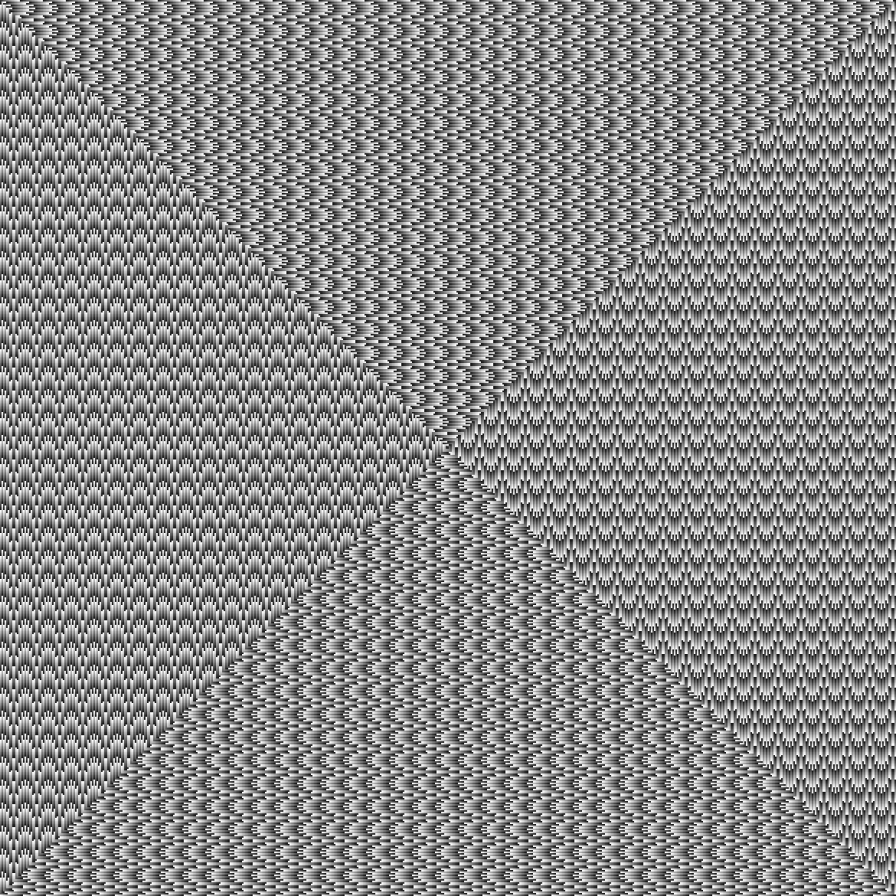
Write a Shadertoy shader that draws this pattern.

```glsl
#define CELLS 585.0
#define PERIOD 15.0
#define DARK 0.08
#define LIGHT 1.0

// Index of a cell along a clockwise square spiral
float spiralIndex(vec2 cell) {
    float ring = max(abs(cell.x), abs(cell.y));
    float base = 4.0 * ring * ring;
    if (cell.y == -ring) return base + 3.0 * ring - cell.x;
    if (cell.x == -ring) return base - 3.0 * ring + cell.y;
    if (cell.y == ring) return base - ring + cell.x;
    return base + ring - cell.y;
}

// Grey ramp that restarts every PERIOD steps of the spiral
float cellShade(vec2 cell) {
    float tone = floor(mod(spiralIndex(cell) + 0.25, PERIOD));
    return mix(DARK, LIGHT, tone / (PERIOD - 1.0));
}

void mainImage(out vec4 fragColor, in vec2 fragCoord) {
    float side = min(iResolution.x, iResolution.y);
    float pixelSize = CELLS / side;
    vec2 grid = (fragCoord - 0.5 * iResolution.xy) * pixelSize;
    vec2 nearest = floor(grid + 0.5);

    // Average the neighbouring cells by the area they share with the pixel
    float shade = 0.0;
    float total = 0.0;
    for (int y = -1; y <= 1; y++) {
        for (int x = -1; x <= 1; x++) {
            vec2 cell = nearest + vec2(x, y);
            vec2 high = min(grid + 0.5 * pixelSize, cell + 0.5);
            vec2 low = max(grid - 0.5 * pixelSize, cell - 0.5);
            vec2 overlap = max(high - low, 0.0);
            float area = overlap.x * overlap.y;
            shade += area * cellShade(cell);
            total += area;
        }
    }

    fragColor = vec4(vec3(shade / total), 1.0);
}
```
